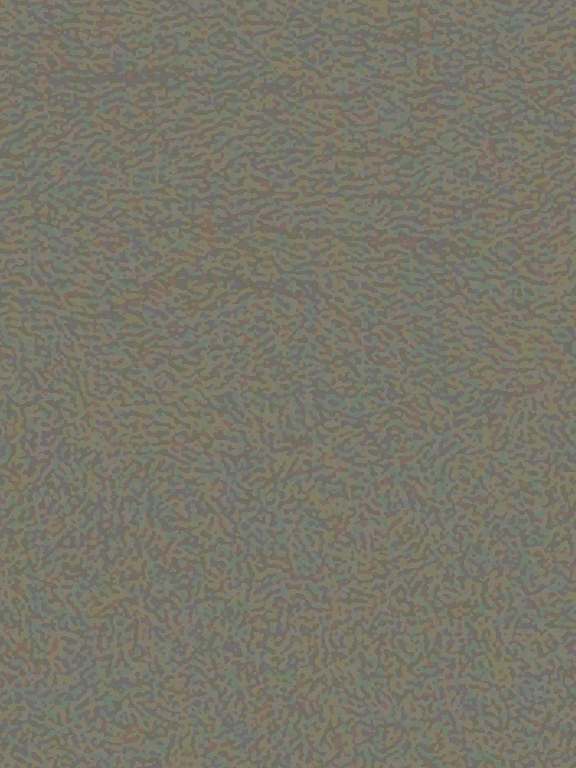
Write a WebGL 1 fragment shader that draws this texture.

```glsl
precision highp float;
uniform vec2 u_resolution;

#define GRAIN_CELLS 98.0
#define RIPPLE_FREQ 5.3
#define RIPPLE_WIDTH 0.55
#define RIPPLE_LENGTH 0.66
#define RAGGED_SCALE 235.0
#define RAGGED_AMOUNT 3.3
#define PATCH_AMOUNT 0.45
#define HUE_FINE 185.0
#define HUE_COARSE 72.0
#define CHROMA 0.03
#define EDGE 0.26
#define HUE_EDGE 0.012

const vec3 BEIGE = vec3(0.513, 0.492, 0.453);
const vec3 SAGE = vec3(0.455, 0.493, 0.43);
const vec3 STRAW = vec3(0.505, 0.492, 0.395);
const vec3 OLIVE = vec3(0.437, 0.427, 0.365);
const vec3 MAUVE = vec3(0.447, 0.427, 0.423);
const vec3 RUST = vec3(0.493, 0.425, 0.395);
const float DARK_LEVEL = -0.16;

float hash(vec2 p) {
  return fract(sin(dot(p, vec2(127.1, 311.7))) * 43758.5453);
}

float valueNoise(vec2 p) {
  vec2 i = floor(p);
  vec2 f = fract(p);
  f = f * f * (3.0 - 2.0 * f);
  float low = mix(hash(i), hash(i + vec2(1.0, 0.0)), f.x);
  float high = mix(hash(i + vec2(0.0, 1.0)), hash(i + vec2(1.0, 1.0)), f.x);
  return mix(low, high, f.y);
}

// Share of turning: low near the top, high in the lower half
float disorderAt(vec2 p) {
  return 1.0 - smoothstep(0.3, 0.75, p.y + 0.4 * (valueNoise(p * 5.0 + 31.0) - 0.5));
}

float rippleAngle(vec2 cell) {
  vec2 p = cell / GRAIN_CELLS;
  float disorder = disorderAt(p);
  float bend = valueNoise(p * 11.0 + 7.0) - 0.5;
  float jitter = hash(cell + 53.0) - 0.5;
  return bend * mix(0.7, 5.5, disorder) + jitter * mix(1.3, 2.4, disorder);
}

// Sum of short oriented wave packets, one per cell
float ripples(vec2 p) {
  vec2 home = floor(p);
  float sum = 0.0;
  for (int y = -2; y <= 2; y++) {
    for (int x = -2; x <= 2; x++) {
      vec2 cell = home + vec2(float(x), float(y));
      vec2 centre = cell + vec2(hash(cell + 11.0), hash(cell + 23.0));
      float angle = rippleAngle(cell);
      vec2 along = vec2(cos(angle), sin(angle));
      vec2 d = p - centre;
      float across = dot(d, vec2(-along.y, along.x));
      vec2 q = vec2(dot(d, along) / RIPPLE_LENGTH, across / RIPPLE_WIDTH);
      float phase = 6.2832 * hash(cell + 41.0);
      sum += exp(-0.5 * dot(q, q)) * cos(RIPPLE_FREQ * across + phase);
    }
  }
  return sum;
}

// Long thin level folds, broken at random
float creases(vec2 p) {
  float height = p.y * 13.0 + 1.6 * valueNoise(p * vec2(4.0, 6.0) + 19.0);
  float line = 1.0 - smoothstep(0.02, 0.08, abs(fract(height) - 0.5));
  return line * smoothstep(0.5, 0.65, valueNoise(p * vec2(6.0, 14.0) + 43.0));
}

float softStep(float level, float value) {
  return smoothstep(level - HUE_EDGE, level + HUE_EDGE, value);
}

void main() {
  vec2 p = gl_FragCoord.xy / u_resolution.y;

  // Light and dark grains with ragged outlines
  float relief = 1.1 * ripples(p * GRAIN_CELLS);
  relief += RAGGED_AMOUNT * (valueNoise(p * RAGGED_SCALE + 17.0) - 0.5);
  relief += PATCH_AMOUNT * (valueNoise(p * 26.0 + 61.0) - 0.5);
  relief -= 1.2 * creases(p) * (1.0 - disorderAt(p));
  float light = smoothstep(DARK_LEVEL - EDGE, DARK_LEVEL + EDGE, relief);

  // Tint specks run from cool to warm
  float hue = mix(valueNoise(p * HUE_COARSE + 71.0), valueNoise(p * HUE_FINE + 89.0), 0.6);
  hue += 0.12 * (valueNoise(p * 14.0 + 37.0) - 0.5);
  float warmed = softStep(0.431, hue);
  vec3 lightColour = mix(mix(SAGE, BEIGE, warmed), STRAW, softStep(0.595, hue));
  vec3 darkColour = mix(mix(MAUVE, OLIVE, warmed), RUST, softStep(0.631, hue));
  vec3 colour = mix(darkColour, lightColour, light);

  // Faint rosy, green and gold stains
  float rosy = valueNoise(p * 60.0 + 103.0) - 0.5;
  float golden = valueNoise(p * 44.0 + 127.0) - 0.5;
  colour += CHROMA * (rosy * vec3(0.8, -0.5, 0.4) + golden * vec3(0.5, 0.2, -1.0));

  gl_FragColor = vec4(colour, 1.0);
}
```
